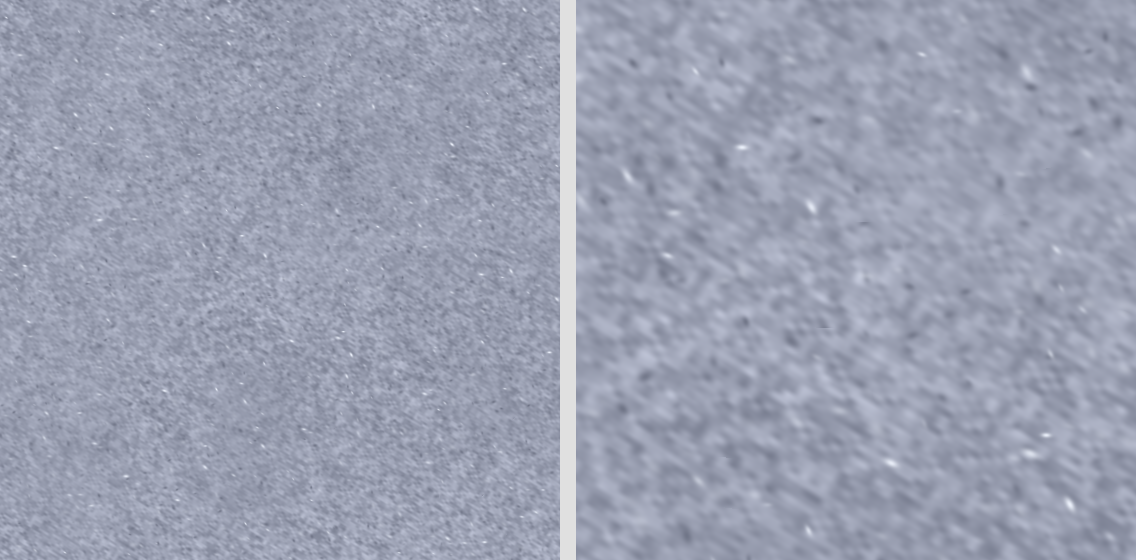
Left, the full canvas; right, a detail of the centre.
A Shadertoy shader for this texture:

```glsl
// Blue-grey fine-grained stone with slanted grains, dark specks and bright mica flecks.

const vec3 STONE_COLOR = vec3(0.605, 0.626, 0.698);
const vec3 MICA_COLOR = vec3(0.92, 0.94, 0.98);
const vec3 SPECK_COLOR = vec3(0.36, 0.38, 0.45);
const float GRAIN_ANGLE = -0.55;

// Integer hash: two random values in 0..1 for a cell and a seed
vec2 hash2(vec2 cell, int seed) {
    uvec2 q = uvec2(ivec2(cell) + ivec2(seed * 131, seed * 57));
    q = q * 1664525u + 1013904223u;
    q.x += q.y * 1664525u;
    q.y += q.x * 1664525u;
    q ^= q >> 16u;
    q.x += q.y * 1664525u;
    q.y += q.x * 1664525u;
    q ^= q >> 16u;
    return vec2(q & 0xffffu) / 65535.0;
}

vec2 rotate(vec2 p, float angle) {
    float c = cos(angle), s = sin(angle);
    return vec2(c * p.x + s * p.y, c * p.y - s * p.x);
}

// Smooth value noise centred on zero
float noise(vec2 p, int seed) {
    vec2 cell = floor(p), f = fract(p);
    f = f * f * (3.0 - 2.0 * f);
    float low = mix(hash2(cell, seed).x, hash2(cell + vec2(1, 0), seed).x, f.x);
    float high = mix(hash2(cell + vec2(0, 1), seed).x, hash2(cell + vec2(1, 1), seed).x, f.x);
    return mix(low, high, f.y) - 0.5;
}

// Scattered soft ellipses; size holds the half length and half width
float flecks(vec2 uv, float cells, float share, vec2 size, float spread, int seed) {
    vec2 home = floor(uv * cells);
    float cover = 0.0;
    for (int y = -1; y <= 1; y++) {
        for (int x = -1; x <= 1; x++) {
            vec2 cell = home + vec2(x, y);
            vec2 centre = (cell + hash2(cell, seed)) / cells;
            vec2 chance = hash2(cell, seed + 1);
            vec2 form = hash2(cell, seed + 2);
            float angle = GRAIN_ANGLE + (form.x - 0.5) * spread;
            vec2 d = rotate(uv - centre, angle) / (size * mix(0.65, 1.3, form.y));
            float strength = mix(0.25, 1.0, chance.y * chance.y);
            cover = max(cover, step(chance.x, share) * strength * exp(-dot(d, d)));
        }
    }
    return cover;
}

// Brightness offset from grains, mottling and broad clouds
float stoneTone(vec2 uv) {
    vec2 slanted = rotate(uv, GRAIN_ANGLE);
    float fine = noise(slanted * vec2(150.0, 250.0), 1);
    float medium = noise(slanted * vec2(85.0, 135.0), 2);
    float mottle = noise(uv * 34.0, 3);
    float cloud = noise(uv * 11.0, 4) + noise(uv * 4.0, 5);
    float roughness = 1.0 + 0.7 * noise(uv * 7.0, 6);
    return roughness * (0.125 * fine + 0.095 * medium) + 0.042 * mottle + 0.026 * cloud;
}

void mainImage(out vec4 fragColor, in vec2 fragCoord) {
    vec2 uv = fragCoord / iResolution.y;
    vec3 color = STONE_COLOR + stoneTone(uv);

    // Dark mineral specks, in loose clusters
    float cluster = 0.20 + 0.22 * noise(uv * 6.0, 7);
    float specks = flecks(uv, 72.0, cluster, vec2(0.0042, 0.0026), 2.2, 10);
    color = mix(color, SPECK_COLOR, 0.65 * specks);

    // Pale soft grains and sharp mica glints
    float pale = flecks(uv, 58.0, 0.18, vec2(0.0050, 0.0028), 1.4, 20);
    float glints = flecks(uv, 40.0, 0.20, vec2(0.0040, 0.0019), 1.2, 30);
    color = mix(color, MICA_COLOR, 0.34 * pale);
    color = mix(color, MICA_COLOR, glints);

    fragColor = vec4(clamp(color, 0.0, 1.0), 1.0);
}
```
